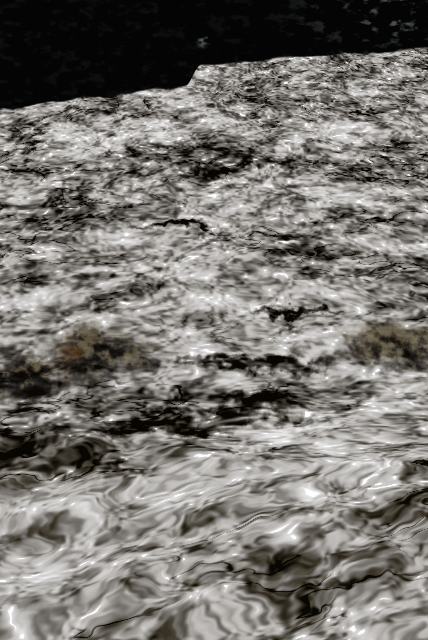
Write a Shadertoy shader that draws this texture.

```glsl
// Rough, silty river in hard light below a black bank, with dark breaking rollers.
// Warped noise is squeezed toward a far horizon for swell, chop and glitter;
// a few soft ellipses, torn by the same noise, darken or lighten the large waves.

float hash(vec2 p) {
    vec3 q = fract(vec3(p.xyx) * 0.1031);
    q += dot(q, q.yzx + 33.33);
    return fract((q.x + q.y) * q.z);
}

float noise(vec2 p) {
    vec2 i = floor(p), f = fract(p);
    f = f * f * (3.0 - 2.0 * f);
    return mix(mix(hash(i), hash(i + vec2(1, 0)), f.x),
               mix(hash(i + vec2(0, 1)), hash(i + vec2(1, 1)), f.x), f.y);
}

float fbm(vec2 p) {
    float sum = 0.0, gain = 0.533;
    for (int i = 0; i < 4; i++) {
        sum += gain * noise(p);
        p = mat2(1.9, 0.35, -0.35, 1.9) * p + 17.3;
        gain *= 0.5;
    }
    return sum;
}

// Soft ellipse: 1 in the middle, 0 outside
float patchAt(vec2 p, vec2 center, vec2 radius) {
    return 1.0 - smoothstep(0.35, 1.2, length((p - center) / radius));
}

// Neutral grey ramp whose shadows lean to brown
vec3 siltColor(float tone) {
    vec3 shade = vec3(tone + 0.012, tone - 0.004, tone - 0.024);
    return mix(shade, vec3(tone), smoothstep(0.55, 0.95, tone));
}

vec3 bankColor(vec2 p) {
    float leaves = fbm(p * vec2(70.0, 110.0));
    float lit = smoothstep(0.4, 0.68, p.x) * smoothstep(0.9, 0.97, p.y);
    float speck = smoothstep(0.52, 0.78, leaves) * (0.08 + 0.6 * lit);
    float rock = patchAt(p, vec2(0.32, 0.935), vec2(0.014, 0.012)) * smoothstep(0.4, 0.65, leaves);
    return vec3(0.016, 0.014, 0.015) + vec3(0.45, 0.5, 0.5) * (speck + 0.6 * rock);
}

vec3 waterColor(vec2 p) {
    // Perspective: ripples shrink and flatten toward the far bank
    float depth = 1.25 - p.y;
    vec2 q = vec2((p.x - 0.33) / depth, -log(depth));
    float near = 1.0 - smoothstep(0.2, 0.42, p.y);
    q.y -= 0.22 * near * p.x;
    vec2 warp = vec2(fbm(q * vec2(9, 16)), fbm(q * vec2(9, 16) + 41.0)) - 0.5;
    q += warp * mix(vec2(0.07, 0.025), vec2(0.12, 0.08), near);

    // Swell, chop and fine glitter
    float swell = fbm(q * vec2(5.0, 15.0) + 3.0);
    float chop = fbm(q * vec2(24.0, mix(68.0, 48.0, near)) + 9.0);
    float grain = noise(q * vec2(95.0, 175.0));
    float tone = 0.55 - 0.05 * near + 0.75 * (swell - 0.5)
               + 1.1 * (chop - 0.5) + 0.46 * (grain - 0.5);

    // Thin dark creases under the wavelets
    float crease = abs(fbm(q * vec2(13.0, 42.0) + 27.0) - 0.5);
    tone -= 0.32 * (1.0 - smoothstep(0.0, 0.04, crease)) * smoothstep(0.62, 0.38, swell);

    // Large waves with torn outlines
    vec2 torn = p + warp * vec2(0.09, 0.05)
              + (vec2(chop, fbm(p * 75.0)) - 0.5) * vec2(0.03, 0.035);
    float foamy = max(patchAt(torn, vec2(0.15, 0.445), vec2(0.09, 0.048)),
                  max(patchAt(torn, vec2(0.03, 0.41), vec2(0.065, 0.045)),
                      patchAt(torn, vec2(0.63, 0.463), vec2(0.095, 0.042))));
    float crestLine = 0.35 + 0.1 * (p.x - 0.3) + 0.008 * sin(p.x * 34.0);
    float dark = patchAt(torn, vec2(0.33, crestLine), vec2(0.24, 0.024));
    dark = max(dark, patchAt(torn, vec2(0.38, 0.434), vec2(0.15, 0.014)));
    dark = max(dark, patchAt(torn, vec2(0.45, 0.517), vec2(0.085, 0.01)));
    dark = max(dark, patchAt(torn, vec2(0.26, 0.652), vec2(0.065, 0.008)));
    dark = max(dark, 0.65 * patchAt(torn, vec2(0.3, 0.752), vec2(0.19, 0.026)));
    dark = max(dark, 0.5 * patchAt(torn, vec2(0.09, 0.3), vec2(0.13, 0.055)));
    float bright = max(patchAt(torn, vec2(0.5, 0.335), vec2(0.12, 0.055)),
                       0.6 * patchAt(torn, vec2(0.39, 0.49), vec2(0.2, 0.025)));
    tone += 0.22 * bright - 0.5 * dark - 0.25 * foamy;

    // Soft shoulder in the highlights, with a few hard glints
    tone = clamp(tone, 0.02, 1.1);
    tone -= 0.5 * max(tone - 0.7, 0.0);
    tone += 0.3 * smoothstep(0.8, 0.95, grain) * smoothstep(0.56, 0.72, chop);
    vec3 color = siltColor(tone);

    // Olive depths near the viewer, tan spray over black in the rollers
    float olive = near * (1.0 - smoothstep(0.15, 0.4, tone));
    color = mix(color, vec3(1.0, 0.9, 0.58) * (tone + 0.015), 0.7 * olive);
    float spray = smoothstep(0.3, 0.75, fbm(p * 85.0) + 4.0 * (p.y - 0.44));
    vec3 rollerColor = mix(vec3(0.035, 0.027, 0.02), vec3(0.42, 0.38, 0.29), spray);
    float rust = patchAt(torn, vec2(0.107, 0.435), vec2(0.025, 0.04));
    rollerColor = mix(rollerColor, vec3(0.26, 0.15, 0.06) * (0.4 + spray), 0.7 * rust);
    return mix(color, rollerColor, 0.85 * foamy);
}

void mainImage(out vec4 fragColor, in vec2 fragCoord) {
    vec2 p = fragCoord / iResolution.y;

    // Shoreline: a near spit on the left, a farther bank on the right
    float shore = mix(0.828 + 0.13 * p.x, 0.875 + 0.075 * p.x, smoothstep(0.29, 0.315, p.x));
    shore += 0.012 * (fbm(p * vec2(30.0, 50.0)) - 0.5);
    float bank = smoothstep(-0.002, 0.002, p.y - shore);

    vec3 color = mix(waterColor(p), bankColor(p), bank);
    fragColor = vec4(clamp(color, 0.0, 1.0), 1.0);
}
```
